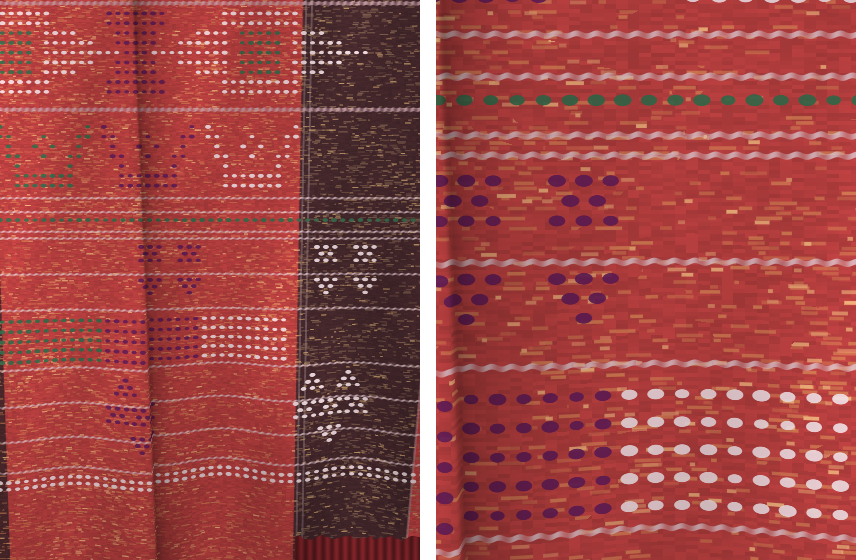
Left, the full canvas; right, a detail of the centre.
Write a WebGL 2 fragment shader that draws this texture.

```glsl
#version 300 es
precision highp float;
// Draped handwoven cloth: red and dark panels, dotted motifs, weft lines and gold flecks.
uniform vec2 u_resolution;
out vec4 outColor;

const vec3 RED = vec3(0.69, 0.235, 0.235);
const vec3 MAROON = vec3(0.47, 0.13, 0.15);
const vec3 DARK = vec3(0.25, 0.145, 0.16);
const vec3 MAUVE = vec3(0.72, 0.56, 0.6);
const vec3 WHITE = vec3(0.9, 0.83, 0.85);
const vec3 PURPLE = vec3(0.38, 0.11, 0.33);
const vec3 GREEN = vec3(0.2, 0.4, 0.28);
const vec2 PITCH = vec2(1.57, 1.75);

float hash(vec2 p) {
  vec3 q = fract(p.xyx * 0.1031);
  q += dot(q, q.yzx + 33.33);
  return fract((q.x + q.y) * q.z);
}

float waves(vec2 p) {
  return 0.5 * sin(p.x + 1.7 * sin(p.y * 0.7)) + 0.3 * sin(p.y * 1.3 - p.x * 0.8)
       + 0.2 * sin(p.x * 2.3 + p.y * 2.9);
}

float inside(float d, float aa) { return 1.0 - smoothstep(-aa, aa, d); }

// One rounded stitch in each cell of a grid
float stitch(vec2 p, vec2 pitch, float aa) {
  vec2 cell = round(p / pitch);
  float radius = 0.42 + 0.12 * hash(cell + 40.0);
  return 0.92 * inside(length((p - cell * pitch) * vec2(1.0, 1.5)) - radius, aa);
}

// Motif masks on grid cells, rows counted downwards
bool lozenge(vec2 c) {
  vec2 a = abs(c);
  bool gap = a.x == 3.0 && a.y < 2.5;
  return a.y < 4.5 && a.x < 4.5 + 2.6 * max(0.0, 3.0 - a.y) && !gap;
}
bool hourglass(vec2 c) { return abs(c.y) < 4.5 && abs(c.x) < 1.6 + 0.6 * abs(c.y); }
bool crown(vec2 c) {
  float ax = abs(c.x);
  bool base = c.y > 1.5 && ax < 3.4;
  bool arms = c.y < 1.5 && abs(ax - 3.5 + 0.5 * c.y) < 0.55;
  bool spire = abs(c.y + 1.0) < 1.5 && ax < 1.5 && mod(ax + c.y, 2.0) == 0.0;
  return abs(c.y) < 3.5 && (base || arms || spire);
}

// Row of small triangles; slope 1 points up, -1 down, 0 gives a staggered block
float triangles(vec2 p, float gap, float count, float slope, float aa) {
  p.x -= gap * clamp(round(p.x / gap), 0.0, count - 1.0);
  float row = round(p.y / 1.2);
  float shift = 0.8 * mod(row + 1.0, 2.0);
  float reach = 1.8 + 0.8 * (slope * row - abs(slope));
  float x = round((p.x + shift) / 1.6) * 1.6 - shift;
  if (abs(row) > 1.5 || abs(x) > reach) return 0.0;
  return stitch(p + vec2(shift, 0.0), vec2(1.6, 1.2), aa);
}

// Twisted weft thread
float thread(vec2 p, float y, float width, float aa) {
  float phase = p.x * 5.2 + y;
  return inside(abs(p.y - y + 0.08 * sin(phase)) - width, aa) * (0.62 + 0.24 * sin(phase + 1.2));
}

// Short metallic dashes, one candidate per cell
float fleck(vec2 p, vec2 size, float density, float aa) {
  p /= size;
  p.x += 17.0 * hash(vec2(floor(p.y), 3.0));
  vec2 id = floor(p);
  vec2 d = (abs(fract(p) - 0.5) - vec2(0.12 + 0.36 * hash(id + 9.0), 0.36)) * size;
  return step(hash(id), density) * inside(max(d.x, d.y), aa) * (0.4 + 0.6 * hash(id + 5.0));
}

// Sag of the weft on either side of the fold
float sag(float x, float side) {
  return mix(0.6 + 0.6 * cos(x * 0.233), 0.7 * cos((x - 28.0) * 0.27) - 1.0, side);
}

void main() {
  // Canvas spans 75 by 100 units, y running down
  vec2 p = gl_FragCoord.xy / u_resolution * vec2(75.0, 100.0);
  p.y = 100.0 - p.y;
  float aa = 52.0 / u_resolution.x;
  float fold = p.x - 23.8 - 0.042 * p.y;
  float side = smoothstep(-0.3, 0.3, fold);
  vec2 q = p - vec2(0.0, sag(p.x, side) * smoothstep(43.0, 85.0, p.y));

  // Panels, striped seam and side edges
  float seam = p.x - 54.4 + 0.018 * p.y;
  float panel = smoothstep(-aa, aa, seam);
  float edge = p.x - 75.0 + 0.09 * (p.y - 70.0);
  vec3 col = mix(RED, DARK, panel);
  vec3 stripes = mix(DARK, MAUVE * 0.6, smoothstep(0.1, 0.9, sin(seam * 6.0)));
  col = mix(col, stripes, 0.85 * inside(abs(seam - 0.9) - 1.2, aa));
  col = mix(col, RED, smoothstep(-aa, aa, edge));
  col = mix(col, MAUVE, 0.5 * inside(abs(edge) - 0.2, aa));
  col = mix(col, DARK, 0.9 * inside(p.x - 0.035 * (p.y - 48.0), aa));

  // Weave grain and gold flecks
  col *= 0.93 + 0.14 * hash(floor(q / vec2(0.7, 0.24)));
  float density = max(0.06, 0.3 + 0.2 * waves(q * vec2(0.13, 0.19)) + 0.08 * waves(q * 0.6));
  vec3 sheen = mix(vec3(0.83, 0.52, 0.33), vec3(0.56, 0.44, 0.34), panel);
  vec3 glint = mix(vec3(0.92, 0.7, 0.48), vec3(0.76, 0.6, 0.4), panel);
  col = mix(col, sheen, 0.75 * fleck(q, vec2(1.7, 0.3), density, aa));
  col = mix(col, glint, 0.9 * fleck(q + 31.0, vec2(1.2, 0.32), density * 0.25, aa));

  // Weft lines, the first two thicker and duller
  float lines[12] = float[](0.6, 19.6, 35.4, 37.9, 41.4, 42.6, 49.0, 55.3, 65.6, 71.9, 78.0, 83.4);
  for (int i = 0; i < 12; i++) {
    float dull = i < 2 ? 1.0 : 0.0;
    vec3 yarn = mix(WHITE, MAUVE, 0.35 + 0.5 * dull);
    col = mix(col, yarn, thread(q, lines[i], 0.17 + 0.17 * dull, aa));
  }
  vec2 g = q - vec2(0.0, 39.3);
  if (abs(g.y) < 0.8) col = mix(col, GREEN, stitch(g, PITCH, aa));

  // Large motifs: lozenges, hourglass, crowns
  for (int i = 0; i < 3; i++) {
    float k = float(i);
    vec2 a = q - vec2(2.0 + 22.2 * k, 9.4), b = q - vec2(7.8 + 18.6 * k, 27.9);
    vec2 ca = round(a / PITCH), cb = round(b / PITCH);
    bool core = max(abs(ca.x), abs(ca.y)) < 2.5;
    vec3 inkA = i == 1 ? PURPLE : core ? GREEN : WHITE;
    vec3 inkB = i == 0 ? GREEN : i == 1 ? PURPLE : WHITE;
    if (i == 1 ? hourglass(ca) : lozenge(ca)) col = mix(col, inkA, stitch(a, PITCH, aa));
    if (crown(cb)) col = mix(col, inkB, stitch(b, PITCH, aa));
  }

  // Five-row band in three colours, and the paired white rows
  vec2 band = q - vec2(0.4, 60.7);
  float n = round(band.x / PITCH.x);
  vec3 ink = n < 11.5 ? GREEN : n < 22.5 ? PURPLE : WHITE;
  if (abs(band.y) < 4.3 && n < 33.0) col = mix(col, ink, stitch(band, PITCH, aa));
  vec2 rows = q - vec2(0.0, 85.1);
  if (abs(rows.y - 0.6) < 1.2) col = mix(col, WHITE, stitch(rows, vec2(1.57, 1.2), aa));

  // Small motifs, purple on red and white on dark
  for (int i = 0; i < 2; i++) {
    float k = float(i);
    vec2 s = q - vec2(26.8 + 31.4 * k, 45.3), t = q - vec2(22.4 + 33.4 * k, 68.6);
    float mark = triangles(s, 7.0, 2.0, 0.0, aa);
    mark = max(mark, triangles(s - vec2(0.0, 5.9), 7.0, 2.0, -1.0, aa));
    mark = max(mark, triangles(t, 6.4, 1.0 + k, 1.0, aa));
    mark = max(mark, triangles(t - vec2(-1.4, 5.0), 4.6, 2.0 + k, 0.0, aa));
    mark = max(mark, triangles(t - vec2(3.0, 10.0), 6.0, 1.0, -1.0, aa));
    col = mix(col, i == 0 ? PURPLE : WHITE, mark);
  }

  // Fringe, fold shadow and soft drape
  float fringe = smoothstep(-aa, aa, p.y - 96.0 - 0.5 * waves(p * 1.5)) * panel;
  col = mix(col, MAROON * (0.9 + 0.2 * sin(p.x * 4.0)), fringe);
  float shadow = side * exp(-abs(fold) * 0.15) * 0.28 + 0.14 * exp(-abs(fold) * 1.2);
  float drape = 1.02 + 0.1 * waves(p * vec2(0.22, 0.05)) - 0.13 * smoothstep(55.0, 100.0, p.y);
  outColor = vec4(col * drape * (1.0 - shadow), 1.0);
}
```
